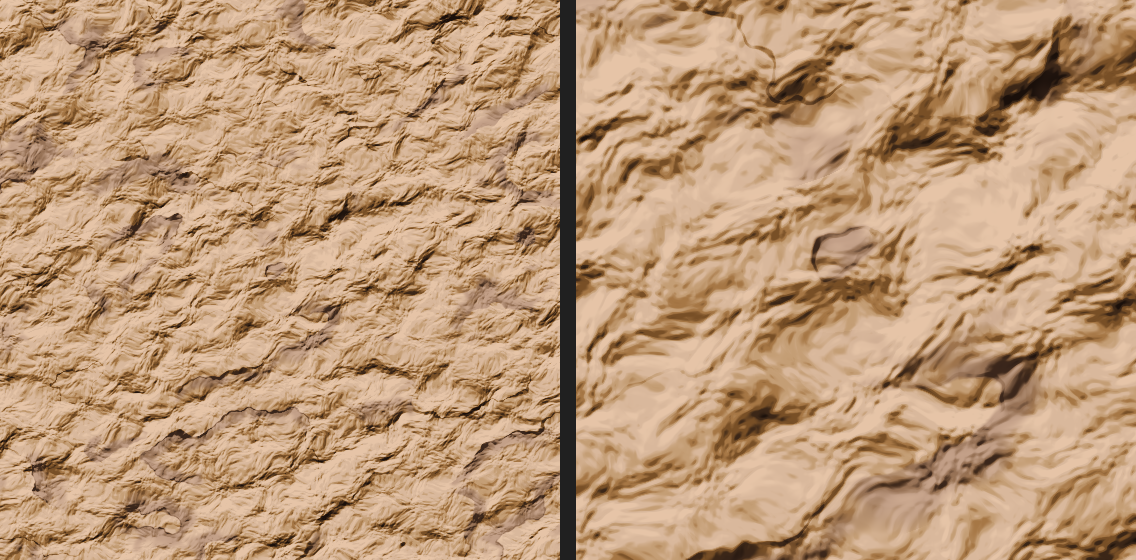
Left, the full canvas; right, a detail of the centre.
A WebGL 2 fragment shader for this texture:

```glsl
#version 300 es
precision highp float;
precision highp int;
// Weathered sandstone face: blotchy rough grain, jagged ledges and shadowed cracks.

#define GRAIN_ANGLE 0.4
#define GRAIN_STRETCH 1.22
#define GRAIN_SCALE 9.5
#define GRAIN_CONTRAST 0.47
#define LEDGE_SCALE 3.5
#define LEDGE_COUNT 2.2
#define LEDGE_JAG 0.006
#define SHADOW_WIDTH 0.0062
#define RECESS_WIDTH 0.034
#define LIGHT_DIR vec2(-0.45, 0.893)

uniform vec2 u_resolution;
out vec4 fragColor;

// Unit gradient at a lattice point
vec2 latticeGradient(ivec2 cell) {
    uvec2 k = uvec2(cell) * uvec2(1597u, 3571u);
    uint h = (k.x ^ (k.y * 2057u)) + 7919u;
    h = (h ^ (h >> 15)) * 73244475u;
    h = (h ^ (h >> 13)) * 73244475u;
    h ^= h >> 16;
    float angle = float(h & 65535u) / 65536.0 * 6.28319;
    return vec2(cos(angle), sin(angle));
}

float gradientNoise(vec2 p) {
    ivec2 c = ivec2(floor(p));
    vec2 f = fract(p);
    vec2 u = f * f * f * (f * (f * 6.0 - 15.0) + 10.0);
    float a = dot(latticeGradient(c), f);
    float b = dot(latticeGradient(c + ivec2(1, 0)), f - vec2(1, 0));
    float d = dot(latticeGradient(c + ivec2(0, 1)), f - vec2(0, 1));
    float e = dot(latticeGradient(c + ivec2(1, 1)), f - vec2(1, 1));
    return mix(mix(a, b, u.x), mix(d, e, u.x), u.y);
}

// Canvas position to coordinates running along the rock grain
vec2 toGrain(vec2 p) {
    float c = cos(GRAIN_ANGLE), s = sin(GRAIN_ANGLE);
    return vec2(c * p.x + s * p.y, GRAIN_STRETCH * (c * p.y - s * p.x));
}

// Creased surface height; each octave is turned to hide the lattice
float reliefHeight(vec2 p) {
    vec2 q = toGrain(p) * GRAIN_SCALE;
    q += 0.2 * vec2(gradientNoise(q * 2.1 + 3.7), gradientNoise(q * 2.1 + 41.3));
    float height = 0.0, amplitude = 1.0 / GRAIN_SCALE;
    for (int i = 0; i < 5; i++) {
        float n = gradientNoise(q);
        height += amplitude * (n - 0.5 * abs(n));
        q = mat2(1.6, 1.2, -1.2, 1.6) * q + 17.3;
        amplitude *= 0.5;
    }
    return height;
}

// Layer level; ledges run where its fraction is one half
float layerLevel(vec2 p) {
    vec2 q = toGrain(p);
    q.y *= 1.2;
    return LEDGE_COUNT * gradientNoise(q * LEDGE_SCALE + 7.4)
         + 0.6 * gradientNoise(q * 8.5 + 23.1)
         + 0.22 * gradientNoise(q * 21.0 + 5.9);
}

// Stone colour from lit (negative) to shadowed (positive)
vec3 stoneTone(float shade) {
    vec3 c = mix(vec3(0.90, 0.77, 0.655), vec3(0.85, 0.72, 0.61), smoothstep(-1.4, -0.5, shade));
    c = mix(c, vec3(0.77, 0.62, 0.46), smoothstep(-0.35, 0.35, shade));
    c = mix(c, vec3(0.65, 0.465, 0.27), smoothstep(0.4, 0.95, shade));
    c = mix(c, vec3(0.47, 0.31, 0.15), smoothstep(1.0, 1.55, shade));
    c = mix(c, vec3(0.23, 0.15, 0.09), smoothstep(1.8, 2.6, shade));
    return mix(c, vec3(0.10, 0.06, 0.04), smoothstep(2.8, 3.8, shade));
}

void main() {
    vec2 p = gl_FragCoord.xy / min(u_resolution.x, u_resolution.y);
    vec2 q = toGrain(p);

    // Grain shading from the slope along the light
    vec2 reach = LIGHT_DIR * 0.0011;
    float slope = (reliefHeight(p + reach) - reliefHeight(p - reach)) / 0.0022;
    float roughness = 1.0 + 0.5 * gradientNoise(q * 5.0 + 61.0);
    float shade = slope * GRAIN_CONTRAST * roughness;

    // Signed distance to the nearest ledge, positive on the high side
    float level = layerLevel(p);
    vec2 rise = vec2(layerLevel(p + vec2(0.002, 0.0)) - level,
                     layerLevel(p + vec2(0.0, 0.002)) - level) / 0.002;
    float steepness = max(length(rise), 0.001);
    float edge = (fract(level) - 0.5) / max(steepness, 6.0);
    float chips = gradientNoise(q * 48.0 + 11.0);
    edge += LEDGE_JAG * (chips + 0.6 * gradientNoise(q * 100.0 + 31.0));
    float away = smoothstep(0.0, 0.9, dot(rise / steepness, LIGHT_DIR));

    // Ledge slopes and the broken shadow line beneath them
    float presence = smoothstep(-0.22, 0.15, gradientNoise(q * 4.3 + 88.0));
    float depth = smoothstep(-0.2, 0.25, gradientNoise(q * 11.0 + 140.0)) * presence;
    float width = max(SHADOW_WIDTH * depth * mix(0.35, 1.0, away), 0.0019);
    float crack = 1.0 - smoothstep(0.3 * width, width, abs(edge + 0.3 * width));
    shade += (away - 0.3) * 0.7 * presence * exp(-abs(edge) / 0.011);
    shade += crack * presence * mix(0.9, 1.1 + 1.3 * depth, away);

    // Dusty mauve recess with rubble on the low side
    float recess = smoothstep(-RECESS_WIDTH, -0.006, edge) * (1.0 - smoothstep(0.0, 0.003, edge));
    recess *= smoothstep(-0.02, 0.2, gradientNoise(q * 5.0 + 130.0) + 0.25 * chips);
    shade += recess * (0.35 + 1.1 * gradientNoise(q * 62.0 + 77.0));
    vec3 dust = mix(vec3(0.74, 0.60, 0.51), vec3(0.58, 0.44, 0.345), smoothstep(-0.7, 1.0, shade));
    dust = mix(dust, vec3(0.23, 0.15, 0.11), smoothstep(1.0, 2.3, shade));

    fragColor = vec4(mix(stoneTone(shade), dust, 0.85 * recess), 1.0);
}
```
